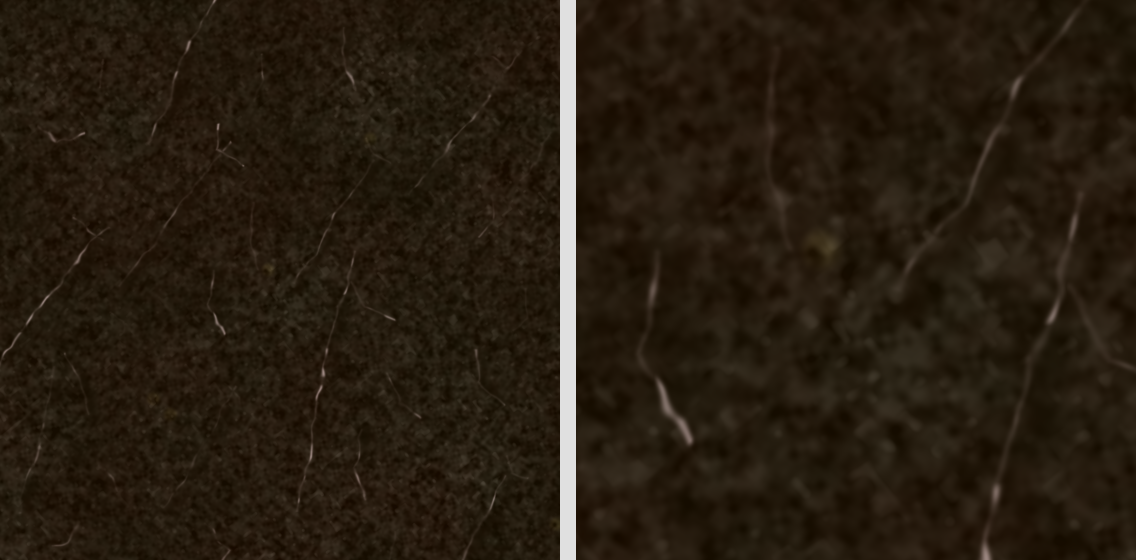
Left, the full canvas; right, a detail of the centre.
A Shadertoy shader for this texture:

```glsl
// Dark brown marble: a fine olive-brown grain under slow tonal drift,
// crossed by thin broken mauve-grey veins with dark seams beside them.
// Veins are kinked two-part lines scattered by a low-discrepancy sequence.

float hash(vec2 p) {
    vec3 q = fract(vec3(p.xyx) * 0.1031);
    q += dot(q, q.yzx + 33.33);
    return fract((q.x + q.y) * q.z);
}

float noise(vec2 p) {
    vec2 cell = floor(p), f = fract(p);
    f = f * f * (3.0 - 2.0 * f);
    return mix(mix(hash(cell), hash(cell + vec2(1, 0)), f.x),
               mix(hash(cell + vec2(0, 1)), hash(cell + vec2(1, 1)), f.x), f.y);
}

mat2 rotation(float a) {
    return mat2(cos(a), sin(a), -sin(a), cos(a));
}

float segmentDistance(vec2 p, vec2 a, vec2 b) {
    vec2 pa = p - a, ba = b - a;
    return length(pa - ba * clamp(dot(pa, ba) / dot(ba, ba), 0.0, 1.0));
}

// x: light vein, y: dark seam
vec2 veins(vec2 p) {
    float dashes = smoothstep(0.35, 0.85, noise(p * 75.0 + 40.0));
    float fade = smoothstep(0.2, 0.7, noise(p * 17.0 + 9.0));
    vec2 warped = p + 0.012 * (vec2(noise(p * 16.0), noise(p * 16.0 + 50.0)) - 0.5)
                    + 0.007 * (vec2(noise(p * 55.0), noise(p * 55.0 + 70.0)) - 0.5);
    vec2 result = vec2(0.0);
    for (int i = 0; i < 34; i++) {
        float id = float(i);
        bool isLong = i < 9;
        float r1 = hash(vec2(id, 3.7)), r2 = hash(vec2(id, 11.3)), r3 = hash(vec2(id, 23.9));
        vec2 middle = fract(vec2(0.31, 0.62) + id * vec2(0.7549, 0.5698));
        float angle = isLong ? mix(0.8, 1.4, r1) : mix(1.0, 2.6, r1);
        float reach = isLong ? mix(0.12, 0.23, r2) : mix(0.025, 0.065, r2);
        vec2 arm = reach * vec2(cos(angle), sin(angle));
        float kink = isLong ? 0.25 * (r3 - 0.5) : 2.0 * (r3 - 0.5);
        vec2 tail = rotation(kink) * arm * mix(0.6, 1.1, r3);

        float d = min(segmentDistance(warped, middle, middle + arm),
                      segmentDistance(warped, middle, middle - tail));
        float strength = mix(0.35, 1.0, r3 * r3 + 0.3 * r2);
        float light = exp(-pow(d / 0.0024, 2.0)) * strength;
        result.x = max(result.x, light * (0.18 + 0.95 * dashes * fade));

        if (isLong || r2 > 0.7) {
            vec2 beside = warped + vec2(-0.010, 0.005);
            float seam = min(segmentDistance(beside, middle, middle + arm),
                             segmentDistance(beside, middle, middle - tail));
            result.y = max(result.y, exp(-pow(seam / 0.011, 2.0)) * (1.0 - fade));
        }
    }
    return result;
}

// Rare soft round mineral spots
float mineralSpots(vec2 p) {
    float spots = 0.0;
    for (int i = 0; i < 5; i++) {
        vec2 center = vec2(hash(vec2(float(i), 61.0)), hash(vec2(float(i), 87.0)));
        spots += 1.0 - smoothstep(0.005, 0.016, length(p - center));
    }
    return spots;
}

void mainImage(out vec4 fragColor, in vec2 fragCoord) {
    vec2 p = fragCoord / iResolution.y;

    // Grain and slow drift
    float grain = 0.45 * noise(p * 95.0) + 0.35 * noise(rotation(0.6) * p * 170.0)
                + 0.20 * noise(rotation(1.1) * p * 48.0) - 0.5;
    float drift = 0.6 * noise(p * 6.0 + 5.0) + 0.4 * noise(p * 15.0 + 20.0) - 0.5;
    float specks = smoothstep(0.70, 1.0, noise(rotation(0.9) * p * 105.0 + 15.0));
    float tone = 0.029 + grain * (0.17 + 0.14 * drift) + 0.042 * drift;
    tone += 0.075 * specks * (0.6 + drift);

    vec2 vein = veins(p);
    tone = mix(tone, -0.012, 0.75 * vein.y);
    vec3 color = vec3(0.11, 0.07, 0.02) + max(tone, -0.025);

    // Hue drift between russet and olive
    float hue = noise(p * 9.0 + 31.0) + 0.6 * noise(p * 60.0 + 77.0) - 0.8;
    color += hue * vec3(0.012, -0.010, -0.006);

    color += vec3(0.10, 0.09, 0.04) * mineralSpots(p) * (0.6 + grain);
    color += vec3(0.36, 0.33, 0.35) * vein.x;
    fragColor = vec4(clamp(color, 0.0, 1.0), 1.0);
}
```
